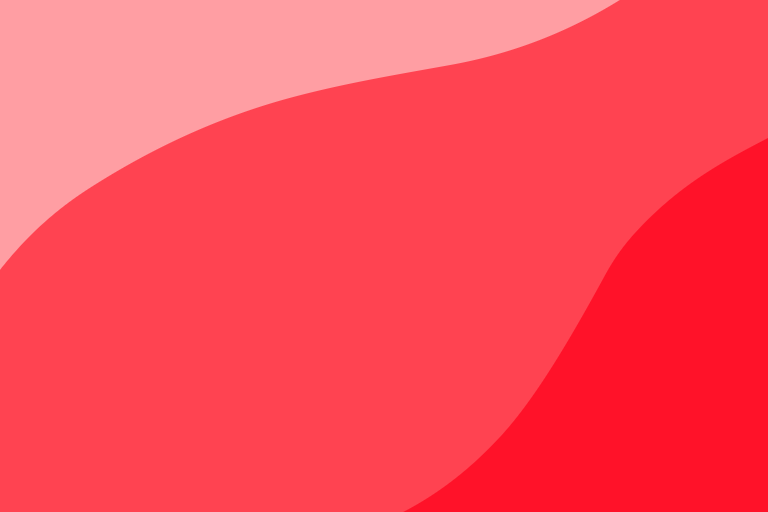
Give the GLSL for this background, as a WebGL 2 fragment shader.

```glsl
#version 300 es
precision highp float;

uniform vec2 u_resolution;
out vec4 outColor;

const vec3 PALE_PINK = vec3(1.0, 0.62, 0.64);
const vec3 CORAL = vec3(1.0, 0.263, 0.318);
const vec3 CRIMSON = vec3(1.0, 0.07, 0.16);

// Knots of each edge, left to right: x, height, slope
const vec3 UPPER_EDGE[5] = vec3[5](
    vec3(0.0, 0.473, 1.90), vec3(0.117, 0.633, 0.96), vec3(0.378, 0.809, 0.405),
    vec3(0.586, 0.873, 0.27), vec3(0.807, 1.0, 0.93));
const vec3 LOWER_EDGE[5] = vec3[5](
    vec3(0.525, 0.0, 0.78), vec3(0.651, 0.1465, 1.62), vec3(0.788, 0.463, 2.75),
    vec3(0.833, 0.555, 1.58), vec3(1.0, 0.7305, 0.78));

// Straight continuation through a knot: height and slope
vec2 tangentLine(vec3 knot, float x) {
    return vec2(knot.y + knot.z * (x - knot.x), knot.z);
}

// Cubic Hermite span between two knots: height and slope
vec2 hermite(vec3 a, vec3 b, float x) {
    float width = b.x - a.x;
    float t = (x - a.x) / width;
    float rise = b.y - a.y;
    float bendA = a.z * width - rise;
    float bendB = rise - b.z * width;
    float s = 1.0 - t;
    float height = mix(a.y, b.y, t) + t * s * (bendA * s + bendB * t);
    float slope = rise + (1.0 - 2.0 * t) * (bendA * s + bendB * t) + t * s * (bendB - bendA);
    return vec2(height, slope / width);
}

// Smooth curve through all knots, straight beyond both ends
vec2 curve(vec3 knots[5], float x) {
    vec2 result = tangentLine(x < knots[0].x ? knots[0] : knots[4], x);
    for (int i = 0; i < 4; i++) {
        if (x >= knots[i].x && x < knots[i + 1].x) {
            result = hermite(knots[i], knots[i + 1], x);
        }
    }
    return result;
}

// Approximate distance above the curve, in canvas heights
float distanceAbove(vec2 p, vec2 edge, float aspect) {
    return (p.y - edge.x) / length(vec2(1.0, edge.y / aspect));
}

float coverage(float dist, float pixel) {
    return clamp(0.5 + dist / pixel, 0.0, 1.0);
}

void main() {
    vec2 p = gl_FragCoord.xy / u_resolution;
    float aspect = u_resolution.x / u_resolution.y;
    float pixel = 1.0 / u_resolution.y;

    float upper = distanceAbove(p, curve(UPPER_EDGE, p.x), aspect);
    float lower = distanceAbove(p, curve(LOWER_EDGE, p.x), aspect);

    // Flat layers over the coral ground
    vec3 color = mix(CORAL, PALE_PINK, coverage(upper, pixel));
    color = mix(color, CRIMSON, coverage(-lower, pixel));
    outColor = vec4(color, 1.0);
}
```
